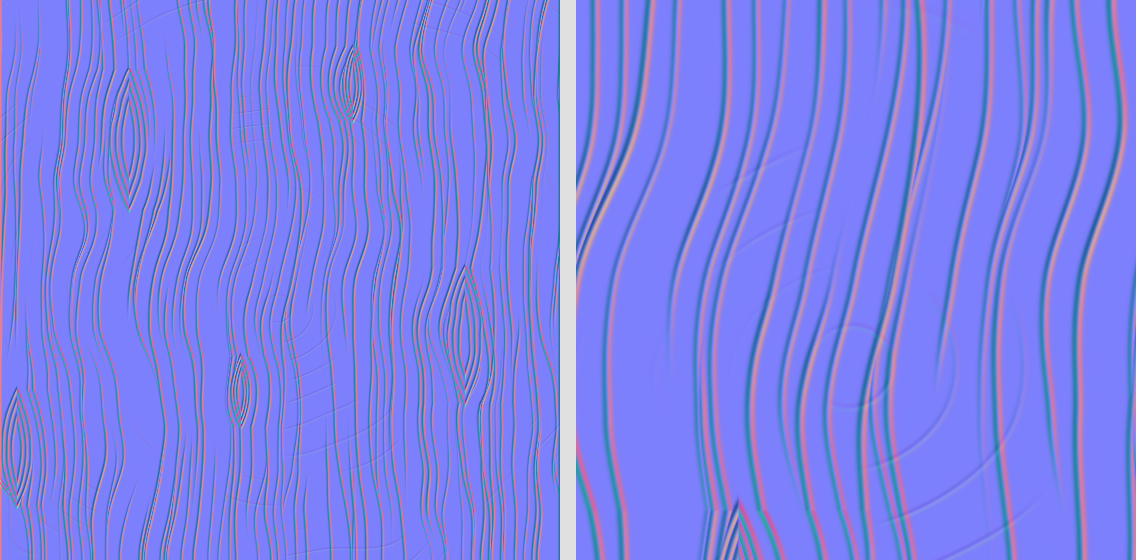
Left: the whole. Right: its middle third, enlarged.
Write a Shadertoy shader that draws this texture map.

```glsl
// Normal map of wood bark: wavy vertical ridges flowing around pointed knots.

const float RIDGE_COUNT = 74.0;
const float RIDGE_WIDTH = 0.0022;
const int KNOT_COUNT = 5;
const vec3 FLAT_COLOR = vec3(0.49, 0.50, 0.99);

float hash(vec2 p) {
    vec3 q = fract(vec3(p.xyx) * 0.1031);
    q += dot(q, q.yzx + 33.33);
    return fract((q.x + q.y) * q.z);
}

float noise(vec2 p) {
    vec2 cell = floor(p);
    vec2 f = fract(p);
    f = f * f * (3.0 - 2.0 * f);
    float low = mix(hash(cell), hash(cell + vec2(1, 0)), f.x);
    float high = mix(hash(cell + vec2(0, 1)), hash(cell + vec2(1, 1)), f.x);
    return mix(low, high, f.y);
}

float bump(float dist, float width) {
    float t = dist / width;
    return exp(-t * t);
}

// Knot centre in xy, half width and half height in zw
vec4 knot(int index) {
    float i = float(index);
    float halfWidth = mix(0.015, 0.036, hash(vec2(i, 4.7)));
    vec2 center = vec2(0.03 + 0.2 * i, fract(0.2 + 0.55 * i));
    return vec4(center, halfWidth, halfWidth * 4.0);
}

// Pointed lens field: 0 at the knot centre, 1 on its rim
float lens(vec2 p, vec4 k) {
    vec2 d = (p - k.xy) / k.zw;
    return abs(d.x) + d.y * d.y;
}

// Horizontal grain coordinate, bent by slow waves and pushed aside by knots
float grain(vec2 p) {
    float u = p.x;
    u += 0.050 * (noise(p * vec2(4.0, 4.5)) - 0.5);
    u += 0.016 * (noise(p * vec2(13.0, 12.0) + 31.0) - 0.5);
    for (int i = 0; i < KNOT_COUNT; i++) {
        vec4 k = knot(i);
        vec2 d = p - k.xy;
        float t = d.y / k.w;
        float push = k.z * max(1.0 - t * t, 0.0);
        u -= sign(d.x) * push * exp(-max(abs(d.x) - push, 0.0) / 0.045);
    }
    return u;
}

// Broken ridges, each with its own wobble, tapering and strength
float ridges(float u, float y, float stretch) {
    float home = floor(u * RIDGE_COUNT);
    float result = 0.0;
    for (int i = -2; i <= 2; i++) {
        float id = home + float(i);
        float jitter = 1.2 * (hash(vec2(id, 9.0)) - 0.5);
        jitter += 1.7 * (noise(vec2(id * 7.0, y * 4.0 + 3.0)) - 0.5);
        float center = (id + 0.5 + jitter) / RIDGE_COUNT;
        float sparse = 0.48 * hash(vec2(floor(id / 2.0), 17.0));
        float taper = noise(vec2(id * 5.0, y * 3.5 + 50.0));
        float strength = smoothstep(sparse, sparse + 0.25, taper);
        strength *= mix(0.6, 1.0, hash(vec2(id, 23.0)));
        float width = RIDGE_WIDTH * mix(0.7, 1.0, strength);
        result = max(result, strength * bump((u - center) / stretch, width));
    }
    return result;
}

// Faint curved scratches across the flat areas
float scratches(vec2 p) {
    float rings = length(p - vec2(0.5, 0.45)) * 24.0 + 1.6 * noise(p * 7.0);
    float mask = smoothstep(0.5, 0.75, noise(p * 9.0 + 70.0));
    return 0.13 * mask * bump((fract(rings) - 0.5) / 24.0, 0.0017);
}

float bark(vec2 p) {
    float u = grain(p);
    float stretch = (grain(p + vec2(0.001, 0.0)) - u) / 0.001;
    float h = ridges(u, p.y, clamp(abs(stretch), 0.5, 2.0));
    for (int i = 0; i < KNOT_COUNT; i++) {
        vec4 k = knot(i);
        float q = lens(p, k) + 0.12 * (noise(p * 30.0) - 0.5);
        h *= smoothstep(0.95, 1.05, q);
        for (float rim = 0.34; rim < 1.1; rim += 0.33)
            h = max(h, 0.9 * bump((q - rim) * k.z, RIDGE_WIDTH));
    }
    return h + scratches(p);
}

void mainImage(out vec4 fragColor, in vec2 fragCoord) {
    vec2 p = fragCoord / iResolution.xy;

    // Slope from central differences, with green pointing down
    vec2 e = vec2(0.0007, 0.0);
    vec2 grad = vec2(bark(p + e.xy) - bark(p - e.xy),
                     bark(p + e.yx) - bark(p - e.yx)) / (2.0 * e.x);
    vec2 slope = 0.9 * RIDGE_WIDTH * vec2(-grad.x, grad.y);

    // Steep strips along the left and right borders
    slope.x += smoothstep(0.004, 0.001, p.x) - smoothstep(0.996, 0.999, p.x);
    slope /= max(1.0, length(slope) / 0.78);

    // Blue falls with steepness and along the sharp crests
    float crest = 0.65 * smoothstep(0.55, 1.0, bark(p));
    float steepness = max(length(slope), crest);
    fragColor = vec4(FLAT_COLOR + 0.5 * vec3(slope, -steepness), 1.0);
}
```
